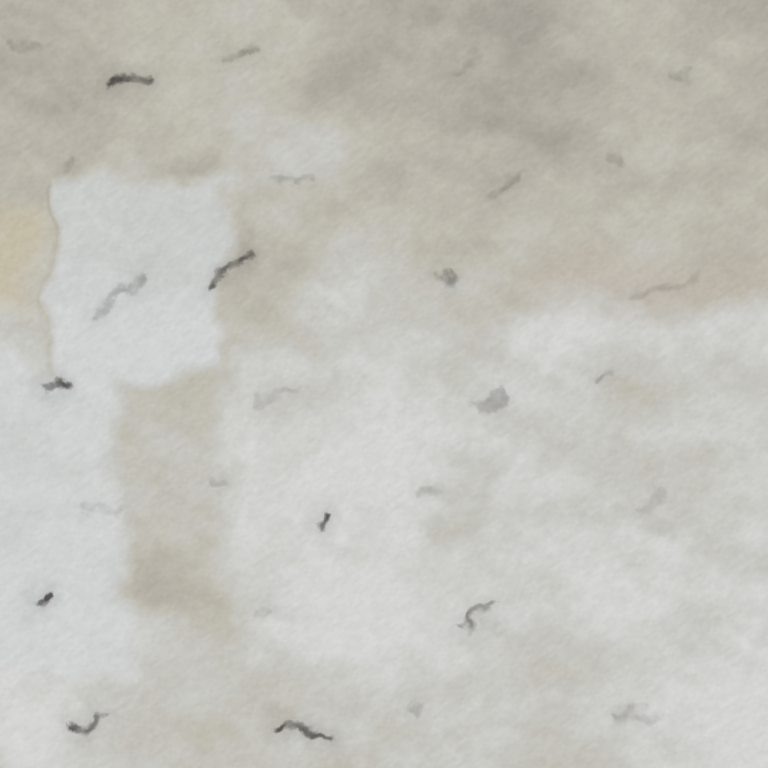
This texture is drawn by a WebGL 2 fragment shader. Its source:

```glsl
#version 300 es
precision highp float;

// Weathered plaster wall: pale grey lime with beige damp, worn patches and
// dark chips. A tone field of soft masks and fractal noise picks the colour
// from a ramp; relief, scattered chips and slanted grain go on top.

uniform vec2 u_resolution;
out vec4 outColor;

// Plaster ramp, from dark stain to pale lime
const vec3 STAIN = vec3(0.655, 0.637, 0.600);
const vec3 UMBER = vec3(0.710, 0.692, 0.648);
const vec3 BEIGE = vec3(0.750, 0.737, 0.692);
const vec3 GREY  = vec3(0.772, 0.770, 0.748);
const vec3 LIME  = vec3(0.815, 0.816, 0.804);
// Accents
const vec3 COOL  = vec3(0.800, 0.817, 0.822);
const vec3 OCHRE = vec3(0.765, 0.725, 0.610);
const vec3 ROSE  = vec3(0.750, 0.710, 0.670);
const vec3 CHIP  = vec3(0.300, 0.290, 0.280);

const float BASE_TONE = 0.82;
const float MOTTLE = 1.0;       // strength of cloudy variation
const float WARP = 0.11;        // raggedness of patch outlines
const float RELIEF = 0.16;      // strength of trowel relief
const float GRAIN = 0.022;      // strength of fine texture
const int   CHIPS = 30;
const float CHIP_ANGLE = 0.42;  // main slant of the chips, radians

// Integer hash to 0..1
float hash(ivec2 cell) {
  uvec2 q = uvec2(cell) * uvec2(1597334673u, 3812015801u);
  uint n = (q.x ^ q.y) * 1597334673u;
  n = (n ^ (n >> 15)) * 2246822519u;
  n ^= n >> 13;
  return float(n >> 8) / 16777216.0;
}

float noise(vec2 p) {
  ivec2 i = ivec2(floor(p));
  vec2 f = fract(p);
  f = f * f * f * (f * (f * 6.0 - 15.0) + 10.0);
  return mix(mix(hash(i), hash(i + ivec2(1, 0)), f.x),
             mix(hash(i + ivec2(0, 1)), hash(i + ivec2(1, 1)), f.x), f.y);
}

// Fractal noise centred on zero
float fbm(vec2 p) {
  float sum = 0.0, amp = 0.5;
  for (int i = 0; i < 5; i++) {
    sum += amp * (noise(p) - 0.5);
    p = mat2(1.6, 1.2, -1.2, 1.6) * p + 7.3;
    amp *= 0.5;
  }
  return sum;
}

mat2 rotation(float a) { return mat2(cos(a), -sin(a), sin(a), cos(a)); }

// Rounded box mask with a soft edge
float patchMask(vec2 p, vec2 centre, vec2 halfSize, float soft) {
  vec2 q = abs(p - centre) - halfSize;
  float d = length(max(q, 0.0)) + min(max(q.x, q.y), 0.0);
  return 1.0 - smoothstep(-soft, soft, d);
}

// Darkness of the scattered chips, each with a faint smudge
float chips(vec2 p) {
  vec2 ragged = vec2(fbm(p * 34.0), fbm(p * 34.0 + 51.0)) * 0.038;
  float crumble = 0.5 + 0.8 * noise(p * 85.0);
  float dark = 0.0;
  for (int i = 0; i < CHIPS; i++) {
    float size = hash(ivec2(i, 211));
    float force = hash(ivec2(i, 307));
    vec2 centre = fract(vec2(0.7549, 0.5698) * float(i) + vec2(0.28, 0.37));
    float angle = CHIP_ANGLE + 1.3 * (hash(ivec2(i, 401)) - 0.5);
    vec2 q = rotation(angle) * (p + ragged - centre);
    q.x -= clamp(q.x, -1.0, 1.0) * 0.0;
    float reach = mix(0.006, 0.042, size * size);
    float d = length(vec2(max(abs(q.x) - reach, 0.0), q.y));
    float core = 1.0 - smoothstep(0.001, 0.010, d);
    float smudge = 1.0 - smoothstep(0.0, 0.035, d);
    float quiet = 1.0 - 0.8 * smoothstep(0.65, 0.85, p.x - 0.5 * p.y);
    float weight = mix(0.12, 0.78, force * force * force) * quiet;
    dark = max(dark, weight * (core * crumble + 0.16 * smudge));
  }
  return clamp(dark, 0.0, 0.9);
}

vec3 ramp(float t) {
  t = clamp(t, 0.0, 1.1) * 4.0;
  vec3 c = mix(STAIN, UMBER, clamp(t, 0.0, 1.0));
  c = mix(c, BEIGE, clamp(t - 1.0, 0.0, 1.0));
  c = mix(c, GREY, clamp(t - 2.0, 0.0, 1.0));
  return mix(c, LIME, clamp(t - 3.0, 0.0, 1.4));
}

void main() {
  vec2 p = gl_FragCoord.xy / min(u_resolution.x, u_resolution.y);
  vec2 w = p + WARP * vec2(fbm(p * 7.0 + 3.0), fbm(p * 7.0 + 29.0));

  // Damp spreads from the top, ending in a crisp ledge on the right
  float right = smoothstep(0.50, 0.78, w.x);
  float edge = 0.57 + 0.02 * right;
  float soft = mix(0.17, 0.025, right);
  float damp = smoothstep(edge - soft, edge + soft, w.y);
  float corner = smoothstep(1.15, 1.85, w.x + w.y);
  float ledge = right * patchMask(w, vec2(0.88, 0.63), vec2(0.2, 0.035), 0.03);

  // Worn patches and stains on the left
  float slab = patchMask(w, vec2(0.19, 0.64), vec2(0.105, 0.125), 0.012);
  float flake = patchMask(w, vec2(0.36, 0.80), vec2(0.07, 0.045), 0.02);
  float flank = patchMask(w, vec2(0.04, 0.32), vec2(0.115, 0.20), 0.025);
  float column = patchMask(w, vec2(0.23, 0.36), vec2(0.085, 0.165), 0.03);
  float smear = patchMask(w, vec2(0.36, 0.61), vec2(0.055, 0.08), 0.03);
  float seam = patchMask(w, vec2(0.079, 0.64), vec2(0.002, 0.12), 0.009);
  float ochre = patchMask(w, vec2(0.02, 0.65), vec2(0.035, 0.07), 0.03);

  float tone = BASE_TONE + MOTTLE * fbm(p * 4.5 + 11.0);
  tone += 0.14 * smoothstep(0.9, 1.5, w.x + 0.9 - w.y);
  tone -= 0.38 * damp + 0.26 * corner * damp + 0.08 * ledge;
  tone -= 0.42 * column * (1.0 - flank) + 0.30 * smear + 0.45 * seam;
  tone += 0.42 * slab + 0.24 * flake + 0.18 * flank;

  // Trowel relief lit from the upper left
  vec2 r = rotation(-0.6) * p * vec2(11.0, 15.0);
  float relief = fbm(r) - fbm(r + vec2(0.22, -0.22));
  tone += RELIEF * 4.0 * relief;

  vec3 col = ramp(tone);
  col = mix(col, COOL, 0.5 * max(slab, flank));
  col = mix(col, OCHRE, 0.65 * ochre);
  col = mix(col, ROSE, 0.4 * ledge);
  col = mix(col, CHIP, chips(p));

  // Fine slanted grain
  vec2 g = rotation(0.6) * p;
  float grain = noise(g * vec2(75.0, 170.0)) + noise(g * vec2(190.0, 260.0)) - 1.0;
  outColor = vec4(col + GRAIN * grain, 1.0);
}
```
